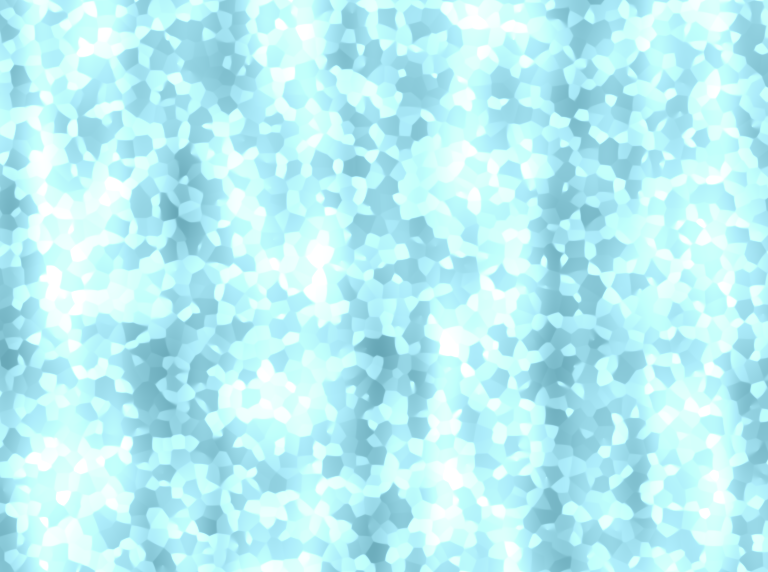
Write a Shadertoy shader that draws this background.

```glsl
// Pale icy mosaic of rounded cells over soft vertical bands of light and shade.

const float CELLS_PER_HEIGHT = 42.0;
const float BAND_PERIOD = 0.357;
const float BAND_CENTER = 0.314;

vec2 hash22(vec2 p) {
    vec3 q = fract(p.xyx * vec3(0.1031, 0.1030, 0.0973));
    q += dot(q, q.yzx + 33.33);
    return fract((q.xx + q.yz) * q.zy);
}

float cornerGradient(vec2 corner, vec2 offset) {
    float angle = 6.2832 * hash22(corner + 71.0).x;
    return dot(vec2(cos(angle), sin(angle)), offset);
}

float gradientNoise(vec2 p) {
    vec2 i = floor(p), f = fract(p);
    vec2 u = f * f * f * (f * (f * 6.0 - 15.0) + 10.0);
    vec2 e = vec2(1.0, 0.0);
    float low = mix(cornerGradient(i, f), cornerGradient(i + e, f - e), u.x);
    float high = mix(cornerGradient(i + e.yx, f - e.yx),
                     cornerGradient(i + 1.0, f - 1.0), u.x);
    return mix(low, high, u.y);
}

// Soft Voronoi tone: dark cells reach further, so they become rounder.
float cellTone(vec2 p, float darkReach, float sharpness) {
    vec2 home = floor(p);
    float toneSum = 0.0, weightSum = 0.0;
    for (int y = -2; y <= 2; y++) {
        for (int x = -2; x <= 2; x++) {
            vec2 cell = home + vec2(x, y);
            float tone = hash22(cell + 137.0).x;
            float reach = distance(p, cell + hash22(cell)) + darkReach * tone;
            float weight = exp(-sharpness * reach);
            toneSum += weight * tone;
            weightSum += weight;
        }
    }
    return toneSum / weightSum;
}

// 1 in the middle of a dark band, 0 between bands.
float darkBand(float x, float period, float center) {
    return smoothstep(-0.65, 0.65, cos(6.2832 * (x - center) / period));
}

// Smooth brightness offset: bands, patches and tall streaks.
float shading(vec2 p) {
    float bands = mix(0.075, -0.075, darkBand(p.x, BAND_PERIOD, BAND_CENTER));
    float patches = 0.17 * gradientNoise(p * vec2(9.0, 5.0) + 3.7);
    float streaks = 0.11 * gradientNoise(p * vec2(17.0, 2.0) + 19.3);
    return bands + patches + streaks;
}

// Teal through cyan to white, with green and blue saturating first.
vec3 iceColor(float red) {
    float blueLimit = mix(0.985, 1.0, smoothstep(0.82, 0.98, red));
    return clamp(vec3(red, min(red + 0.25, 1.0), min(red + 0.31, blueLimit)), 0.0, 1.0);
}

void mainImage(out vec4 fragColor, in vec2 fragCoord) {
    vec2 p = fragCoord / iResolution.y;
    float tone = cellTone(p * CELLS_PER_HEIGHT, 0.4, 22.0);
    float red = 0.72 + shading(p) + 0.34 * (tone - 0.42);
    fragColor = vec4(iceColor(red), 1.0);
}
```
